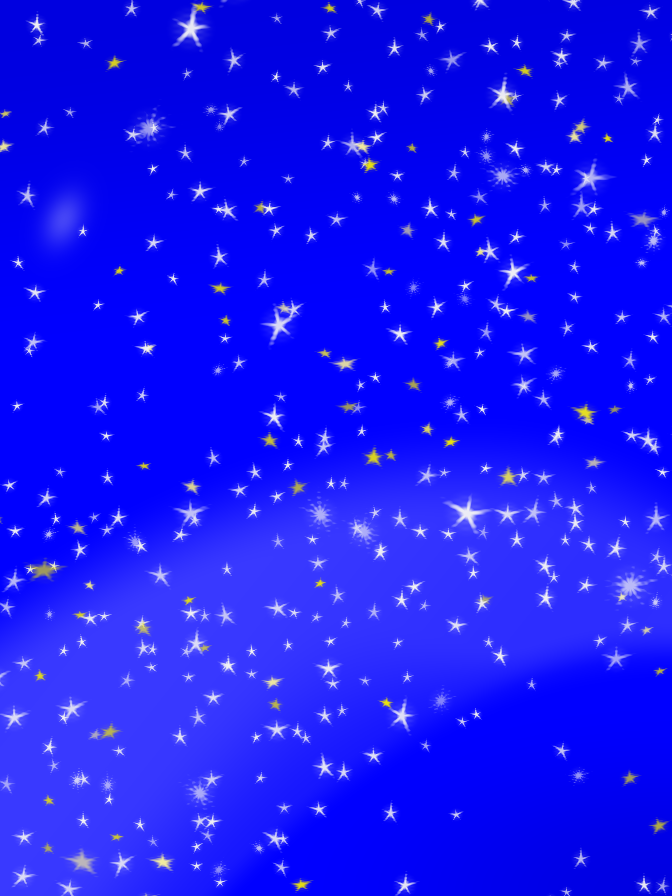
Write a Shadertoy shader that draws this background.

```glsl
#define DEEP_BLUE vec3(0.0, 0.0, 1.0)
#define STAR_WHITE vec3(0.95, 0.95, 0.96)
#define STAR_GOLD vec3(0.93, 0.90, 0.04)
#define STAR_CREAM vec3(0.95, 0.92, 0.62)
#define GOLD_SHARE 0.18
#define BAND_LIGHT 0.20
#define TOP_SHADE 0.12
#define RAGGEDNESS 0.16
#define HALO 0.22

vec3 hash3(vec2 cell, float seed) {
    vec3 h = fract(vec3(cell.xyx + seed * 7.31) * vec3(0.1031, 0.1030, 0.0973));
    h += dot(h, h.yxz + 33.33);
    return fract((h.xxy + h.yxx) * h.zyx);
}

// Curved borders of the pale band
float bandTop(float x) {
    float d = x - 0.72;
    float right = max(d, 0.0);
    return 0.65 - 0.48 * d * d - 0.5 * right * right;
}

float bandBottom(float x) {
    return 0.35 - 0.78 * (1.0 - x) * (1.0 - x);
}

vec3 sky(vec2 p) {
    vec3 col = DEEP_BLUE;
    col.b -= TOP_SHADE * smoothstep(0.85, 1.33, p.y + 0.12 * (0.5 - p.x));
    col.b -= 0.12 * smoothstep(0.3, 0.0, length((p - vec2(1.0, 0.0)) * vec2(0.5, 1.0)));

    // Pale band, softer along its upper side
    float above = p.y - bandBottom(p.x);
    float below = bandTop(p.x) - p.y;
    float edge = smoothstep(-0.07, 0.10, below);
    float rise = mix(0.3, 0.06, smoothstep(0.4, 0.8, p.x));
    float body = mix(0.45 * smoothstep(-0.03, 0.04, above), 1.0, smoothstep(0.0, rise, above));
    float light = BAND_LIGHT * edge * body * (1.0 + 0.12 * sin(5.0 * p.x + 2.0 - 4.0 * p.y));

    // Small oval cloud
    vec2 c = p - vec2(0.095, 1.007);
    c = vec2(0.9 * c.x - 0.4 * c.y, 0.4 * c.x + 0.9 * c.y);
    light += 0.27 * exp(-dot(c * c, vec2(1400.0, 600.0)));
    return mix(col, vec3(1.0), light);
}

// Expected share of occupied star cells
float starDensity(vec2 p) {
    float crowd = smoothstep(0.1, 0.65, p.x + 0.5 * smoothstep(0.75, 0.5, p.y));
    float inside = smoothstep(-0.08, 0.02, p.y - bandBottom(p.x));
    return mix(0.38, 1.0, crowd) * mix(0.2, 1.0, inside);
}

// Soft five-pointed star with a solid core and frayed, straight rays;
// frost breaks it into many needles
float starShape(vec2 q, float seed, float core, float frost) {
    float phase = 40.0 * seed;
    float r = length(q);
    float a = atan(q.x, q.y + 0.0001) + 0.5 * (seed - 0.5);
    float points = pow(0.5 + 0.5 * cos(5.0 * a), 4.0);
    float needles = 0.5 + 0.5 * sin(11.0 * a + phase);
    float reach = mix(core, 1.2, mix(points, 0.9 * needles, 0.7 * frost));
    reach *= 0.92 + 0.16 * sin(2.0 * a + phase);

    // Fine horizontal fraying grows away from the core
    float fray = sin(24.0 * q.y + phase) * sin(7.0 * q.x + 2.0 * phase);
    reach *= 1.0 + (RAGGEDNESS + 0.25 * frost) * fray * smoothstep(0.1, 0.6, r);
    float cover = smoothstep(0.0, 0.8, 1.0 - r / reach);
    float gaps = 0.5 + 0.5 * sin(17.0 * q.x + phase) * sin(19.0 * q.y + 5.0 * q.x);
    cover *= mix(1.0, gaps, 0.65 * frost * smoothstep(0.15, 0.45, r));
    float halo = HALO * smoothstep(1.05, 0.2, r) * (0.75 + 0.25 * fray);
    return max(cover, halo);
}

// One scattered star per occupied grid cell
vec3 addStars(vec3 col, vec2 p, float cells, float fill, vec2 sizes, float frostShare, float seed) {
    vec2 home = floor(p * cells);
    for (int j = -1; j <= 1; j++) {
        for (int i = -1; i <= 1; i++) {
            vec2 cell = home + vec2(i, j);
            vec3 place = hash3(cell + 11.0, seed);
            vec3 look = hash3(cell + 53.0, seed + 3.0);
            vec2 center = (cell + 0.08 + 0.84 * place.xy) / cells;
            if (place.z > fill * starDensity(center)) continue;

            vec3 kind = hash3(cell + 97.0, seed + 5.0);
            float radius = mix(sizes.x, sizes.y, look.x * look.x);
            float gold = step(kind.x, GOLD_SHARE);
            float frost = step(1.0 - frostShare, kind.y) * (1.0 - gold);
            vec2 q = (p - center) / radius;
            q *= mix(vec2(1.0), vec2(0.9, 1.2), gold);

            vec3 warm = mix(STAR_GOLD, STAR_CREAM, smoothstep(0.4, 0.9, kind.z));
            vec3 tint = mix(STAR_WHITE, warm, gold);
            float opacity = mix(0.55, 1.0, sqrt(look.z)) * (1.0 - 0.2 * frost);
            float core = mix(0.5, 0.72, gold);
            col = mix(col, tint, opacity * starShape(q, look.y, core, frost));
        }
    }
    return col;
}

void mainImage(out vec4 fragColor, in vec2 fragCoord) {
    vec2 p = fragCoord / iResolution.x;
    vec3 col = sky(p);
    col = addStars(col, p, 20.0, 0.62, vec2(0.010, 0.016), 0.10, 1.0);
    col = addStars(col, p, 13.0, 0.72, vec2(0.015, 0.023), 0.10, 2.0);
    col = addStars(col, p, 6.0, 0.50, vec2(0.026, 0.038), 0.45, 4.0);
    fragColor = vec4(col, 1.0);
}
```
